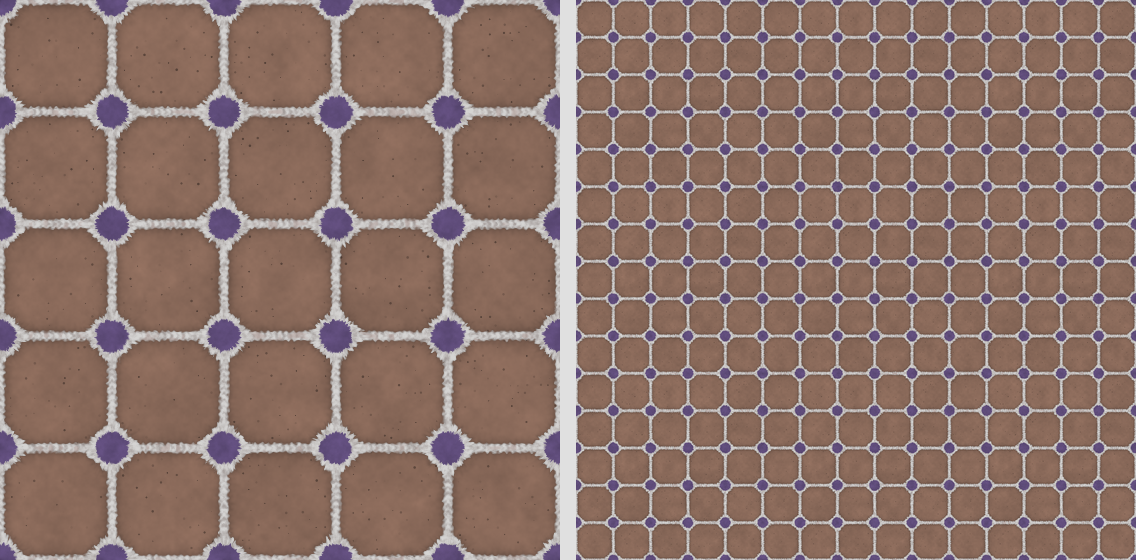
Left: one tile. Right: repeated 3 by 3.
This pattern is drawn by a WebGL 1 fragment shader. Its source:

```glsl
precision highp float;
// Octagonal clay-brown tiles on a square grid, parted by pale woolly cords that
// meet in fringed diamonds with a violet round centre. Distance functions give
// the shapes; wrapping value noise gives fringe, fibres, mottling and specks.

uniform vec2 u_resolution;

const float CELLS = 5.0;             // repeats across and down
const float CORD_HALF = 0.040;       // sizes below are in cell units
const float DIAMOND_RADIUS = 0.190;  // centre to flat side
const float DOT_RADIUS = 0.143;
const float FRINGE = 0.040;
const float DOT_FRINGE = 0.030;
const float SOFTNESS = 0.011;
const float STITCHES = 18.0;         // bumps along one cord
const float SPECK_GRID = 75.0;       // speck cells across the canvas
const float SHADOW_WIDTH = 0.035;

const vec3 CLAY = vec3(0.542, 0.415, 0.353);
const vec3 WOOL_DARK = vec3(0.635, 0.605, 0.595);
const vec3 WOOL_LIGHT = vec3(0.835, 0.830, 0.825);
const vec3 WOOL_PINK = vec3(0.70, 0.62, 0.60);
const vec3 VIOLET = vec3(0.372, 0.298, 0.478);
const float TAU = 6.2831853;

float hash(vec2 p) {
  vec3 q = fract(p.xyx * vec3(0.1031, 0.1030, 0.0973));
  q += dot(q, q.yzx + 33.33);
  return fract((q.x + q.y) * q.z);
}

// Value noise with n lattice steps per unit, wrapping at whole units.
float wrapNoise(vec2 uv, vec2 n) {
  vec2 p = uv * n;
  vec2 i = floor(p);
  vec2 f = p - i;
  f = f * f * (3.0 - 2.0 * f);
  vec2 a = mod(i, n);
  vec2 b = mod(i + 1.0, n);
  return mix(mix(hash(a), hash(vec2(b.x, a.y)), f.x),
             mix(hash(vec2(a.x, b.y)), hash(b), f.x), f.y);
}

float fbm(vec2 uv, float n) {
  float sum = 0.0;
  float gain = 0.5;
  for (int k = 0; k < 4; k++) {
    sum += gain * wrapNoise(uv, vec2(n));
    n *= 2.0;
    gain *= 0.5;
  }
  return sum / 0.9375;
}

// Sparse round pits, one candidate per grid cell.
float specks(vec2 uv) {
  vec2 p = uv * SPECK_GRID;
  vec2 id = mod(floor(p), SPECK_GRID);
  vec2 centre = 0.3 + 0.4 * vec2(hash(id + 7.0), hash(id + 131.0));
  float size = mix(0.10, 0.26, hash(id + 53.0));
  float dotMask = 1.0 - smoothstep(size * 0.3, size, length(fract(p) - centre));
  return dotMask * step(0.82, hash(id + 211.0)) * hash(id + 17.0);
}

// Cord edge with stitch bumps; across and along are cell coordinates.
float cordDistance(float across, float along, float fuzz) {
  float bump = 0.004 * sin(along * STITCHES * TAU + sign(across) * 1.2);
  return abs(across) - CORD_HALF - bump - 0.020 * (fuzz - 0.5);
}

vec3 clayColour(vec2 uv, vec2 p, float d) {
  float weave = sin((p.x + p.y) * TAU * 5.0) + sin((p.x - p.y) * TAU * 5.0);
  float tone = 1.0 + 0.16 * (fbm(uv, 20.0) - 0.5) + 0.07 * (fbm(uv, 120.0) - 0.5);
  tone += 0.010 * weave * wrapNoise(uv, vec2(15.0));
  tone += 0.03 * (hash(mod(floor(p), CELLS) + 3.0) - 0.5);
  tone *= 1.0 - 0.22 * exp(-max(d, 0.0) / SHADOW_WIDTH);
  return CLAY * tone * (1.0 - 0.38 * specks(uv));
}

void main() {
  vec2 uv = gl_FragCoord.xy / u_resolution;
  vec2 p = uv * CELLS;
  vec2 node = floor(p + 0.5);
  vec2 q = p - node;
  float seed = hash(mod(node, CELLS) + 19.0);
  float soft = max(SOFTNESS, CELLS / min(u_resolution.x, u_resolution.y));

  // Strands radiating from the node
  float r = length(q);
  float turn = atan(q.y, q.x + 1e-6) / TAU + 0.5;
  float strand = wrapNoise(vec2(turn, r * 0.22 + seed), vec2(64.0, 90.0));
  float fine = wrapNoise(vec2(turn, r * 0.4 + seed), vec2(110.0, 90.0));
  float tuft = 0.65 * strand + 0.35 * fine;

  // Signed distances of cords, diamond and dot
  float fuzz = wrapNoise(uv, vec2(200.0));
  float cord = min(cordDistance(q.x, p.y, fuzz), cordDistance(q.y, p.x, fuzz));
  float diamond = (abs(q.x) + abs(q.y)) * 0.7071 - DIAMOND_RADIUS;
  diamond -= FRINGE * 1.5 * (tuft - 0.5);
  float wool = min(cord, diamond);
  float violet = r - DOT_RADIUS - DOT_FRINGE * (tuft - 0.5) * 1.4
               - 0.016 * (wrapNoise(uv, vec2(90.0)) - 0.5);

  // Wool fibres: radial near the node, stitched along the cords
  float nearNode = 1.0 - smoothstep(-0.02, 0.03, diamond);
  float flat1 = 1.0 - smoothstep(0.03, 0.06, abs(q.y));
  float along = mix(p.y, p.x, flat1);
  float across = mix(q.x, q.y, flat1);
  float stitch = 0.5 + 0.5 * sin((along * STITCHES + abs(across) * 14.0) * TAU);
  float grain = fbm(uv, 150.0);
  float fibre = mix(mix(grain, stitch, 0.22), mix(grain, tuft, 0.45), nearNode);
  vec3 woolColour = mix(WOOL_DARK, WOOL_LIGHT, smoothstep(0.05, 0.75, fibre));
  float pink = flat1 * (1.0 - nearNode) * smoothstep(0.5, 0.85, wrapNoise(uv, vec2(110.0)));
  woolColour = mix(woolColour, WOOL_PINK, 0.55 * pink);
  woolColour *= 1.0 - 0.10 * smoothstep(-0.025, 0.0, wool);

  // Layers from the bottom up
  vec3 colour = clayColour(uv, p, wool);
  colour = mix(colour, woolColour, 1.0 - smoothstep(-soft, soft, wool));
  vec3 violetColour = VIOLET * (1.0 + 0.22 * (fbm(uv, 50.0) - 0.5) + 0.12 * (grain - 0.5));
  colour = mix(colour, violetColour, 1.0 - smoothstep(-soft, soft, violet));
  gl_FragColor = vec4(colour, 1.0);
}
```
